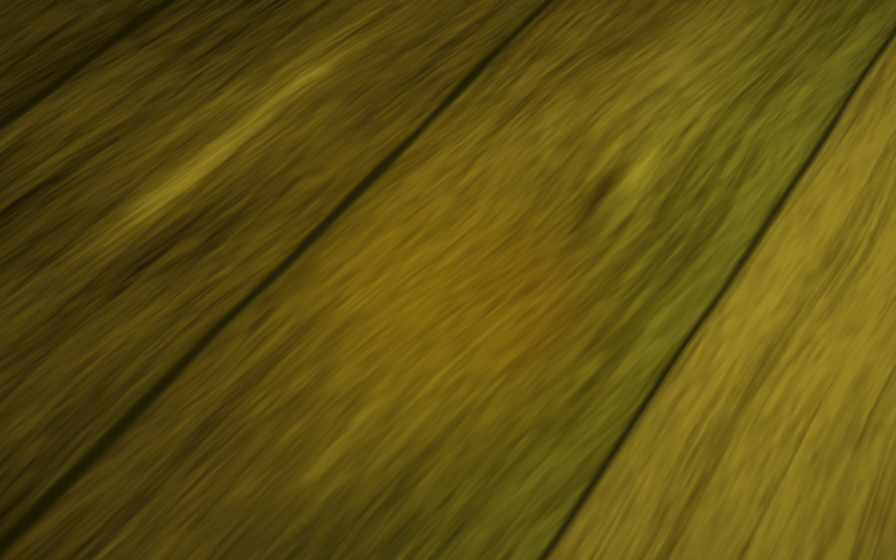
Reproduce this texture procedurally as a Shadertoy shader.

```glsl
const vec2 VANISH = vec2(2.917, 2.9375);
const vec2 DEPTH = vec2(0.0172, 0.326);
const float SEAM_WIDE = 0.014;
const float SEAM_THIN = 0.007;
const float SHEAR = 0.55;
const float GRAIN = 0.24;
const float FIBRE = 0.17;
const float CLOUD = 0.36;
const float PORE = 0.11;
const vec3 SHADOW = vec3(0.175, 0.14, 0.024);
const vec3 MID = vec3(0.385, 0.325, 0.06);
const vec3 LIGHT = vec3(0.565, 0.495, 0.125);
const vec3 SEAM_COLOR = vec3(0.115, 0.105, 0.015);
const vec3 MOSS = vec3(0.92, 1.01, 0.97);
const vec3 AMBER = vec3(0.485, 0.388, 0.045);
const vec3 RUST = vec3(0.48, 0.29, 0.03);
const vec2 AMBER_AT = vec2(0.78, 0.47);
const vec2 RUST_AT = vec2(0.95, 0.45);

// Smears along the boards: across, along, half width, brightness
const int SMEARS = 6;
const vec4 SMEAR[SMEARS] = vec4[SMEARS](
    vec4(-0.40, 1.27, 0.065, 0.38), vec4(-0.41, 1.40, 0.060, 0.36),
    vec4(0.55, 1.29, 0.018, -0.50), vec4(0.61, 1.31, 0.026, 0.32),
    vec4(0.46, 1.07, 0.022, 0.20), vec4(0.89, 1.18, 0.028, 0.16));

float hash(vec2 p) {
    vec3 q = fract(vec3(p.xyx) * 0.1031);
    q += dot(q, q.yzx + 33.33);
    return fract((q.x + q.y) * q.z);
}

float noise(vec2 p) {
    vec2 i = floor(p), f = fract(p);
    f = f * f * (3.0 - 2.0 * f);
    return mix(mix(hash(i), hash(i + vec2(1, 0)), f.x),
               mix(hash(i + vec2(0, 1)), hash(i + vec2(1, 1)), f.x), f.y);
}

float fbm(vec2 p) {
    float sum = 0.0, amp = 0.5;
    for (int i = 0; i < 4; i++) {
        sum += amp * noise(p);
        p = p * 2.03 + 17.7;
        amp *= 0.5;
    }
    return sum / 0.9375;
}

float glow(vec2 d) {
    return exp(-dot(d, d));
}

// Board coordinates: x across in boards, y along the grain
vec2 boardSpace(vec2 p) {
    vec2 q = VANISH - p;
    return vec2(q.y - q.x, 1.0) / dot(DEPTH, q);
}

float seamMask(vec2 board, float pixel) {
    float wobble = 0.012 * (noise(vec2(board.y * 14.0, 3.0)) - 0.5);
    float u = board.x + wobble;
    float id = round(u);
    float width = id > 0.5 ? SEAM_THIN : SEAM_WIDE;
    width *= 0.7 + 0.6 * noise(vec2(board.y * 20.0, id * 9.0 + 40.0));
    float soft = 0.007 + pixel;
    return 1.0 - smoothstep(width - soft, width + soft, abs(u - id));
}

void mainImage(out vec4 fragColor, in vec2 fragCoord) {
    vec2 p = fragCoord / iResolution.y;
    float aspect = iResolution.x / iResolution.y;
    vec2 board = boardSpace(p);
    float plank = floor(board.x);
    float pale = step(1.0, board.x);
    vec2 shift = vec2(plank * 13.0 + 50.0, plank * 7.0 + 30.0);

    // Gently bent grain, slanted fine fibres and broad stains
    float bend = noise(vec2(board.x * 3.0, board.y * 8.0) + shift) - 0.5;
    float across = board.x + 0.06 * bend;
    float slant = across - SHEAR * (1.0 - pale) * (board.y - 1.2);
    float grain = fbm(vec2(slant * 32.0, board.y * 5.0) + shift) - 0.5;
    float fibre = noise(vec2(slant * 85.0, board.y * 50.0) + shift) - 0.5;
    fibre += 0.7 * (noise(vec2(slant * 120.0, board.y * 95.0) + shift) - 0.5);
    float cloud = fbm(vec2(across * 4.0, board.y * 9.0) + shift + 80.0) - 0.5;

    // Brightness of each board under light from the right
    float tone = 0.42 + 0.06 * plank + 0.32 * (p.x / aspect - 0.5) + 0.16 * pale;
    float amber = glow((p - AMBER_AT) / vec2(0.25, 0.23));
    float calm = 1.0 - 0.85 * amber;
    tone += calm * (GRAIN * grain + CLOUD * cloud * (1.0 - 0.4 * pale)) + FIBRE * fibre;
    for (int i = 0; i < SMEARS; i++) {
        vec4 s = SMEAR[i];
        vec2 d = vec2(across - s.x, board.y - s.y) / vec2(s.z, 0.025 + 0.5 * s.z);
        tone += s.w * glow(d) * (0.8 + grain);
    }

    // Dark lines of open grain
    float pore = fbm(vec2(across * 40.0, board.y * 4.0) + shift + 140.0);
    tone -= PORE * calm * (1.0 + 0.5 * pale) * smoothstep(0.50, 0.70, pore);

    // Colour ramp with green and amber tints
    vec3 color = mix(SHADOW, MID, clamp(tone / 0.42, -0.2, 1.0));
    color = mix(color, LIGHT, clamp((tone - 0.42) / 0.34, 0.0, 1.25));
    color *= mix(vec3(1.0), MOSS, smoothstep(0.25, 0.95, board.x) * (1.0 - pale));
    float shade = 1.0 + 0.2 * fibre + 0.1 * grain;
    color = mix(color, AMBER * shade, 0.8 * amber);
    color = mix(color, RUST * shade, 0.28 * glow((p - RUST_AT) / vec2(0.08, 0.11)));

    // Gaps, soft edge shadow and corner falloff
    float edge = abs(board.x - round(board.x));
    color *= 1.0 - 0.16 * exp(-edge * 28.0);
    color = mix(color, SEAM_COLOR, 0.85 * seamMask(board, 2.0 / iResolution.y));
    vec2 c = fragCoord / iResolution.xy - 0.5;
    color *= 1.07 - 0.55 * dot(c, c);
    fragColor = vec4(color, 1.0);
}
```
